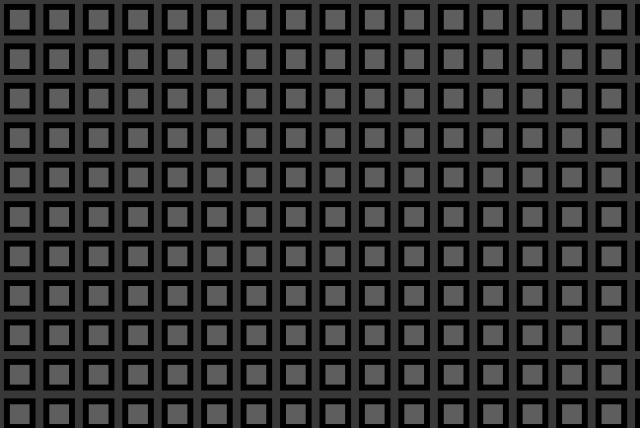
A WebGL 1 fragment shader for this pattern:

```glsl
precision highp float;
// Regular grid of grey squares with thick black frames on a dark grey ground.

uniform vec2 u_resolution;

#define COLUMNS 16.225        // repeats across the canvas width
#define FRAME_SIZE 0.80       // outer side of the frame, in cells
#define CORE_SIZE 0.50        // side of the inner square, in cells
#define GROUND_COLOR vec3(0.221)
#define FRAME_COLOR vec3(0.002)
#define CORE_COLOR vec3(0.369)

// Coverage of a centred square, smoothed over one pixel per axis.
float squareMask(vec2 p, float side, float pixel) {
  vec2 cover = clamp((0.5 * side - abs(p)) / pixel + 0.5, 0.0, 1.0);
  return cover.x * cover.y;
}

void main() {
  // Square cells, counted from the top left corner.
  float pixel = COLUMNS / u_resolution.x;
  vec2 fromTopLeft = vec2(gl_FragCoord.x, u_resolution.y - gl_FragCoord.y);
  vec2 cell = fract(fromTopLeft * pixel) - 0.5;

  // Ground, frame, then core.
  vec3 color = GROUND_COLOR;
  color = mix(color, FRAME_COLOR, squareMask(cell, FRAME_SIZE, pixel));
  color = mix(color, CORE_COLOR, squareMask(cell, CORE_SIZE, pixel));

  gl_FragColor = vec4(color, 1.0);
}
```
